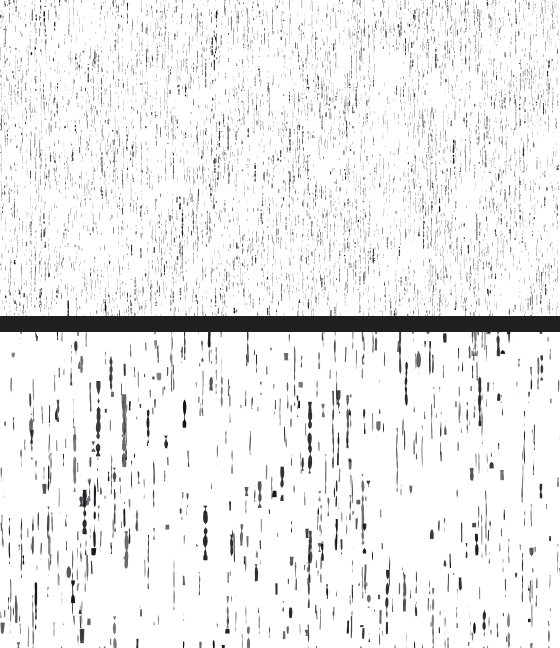
Top, the full canvas; bottom, a detail of the centre.
Give the GLSL for this texture, as a Shadertoy shader.

```glsl
// Fine vertical ink streaks and flecks, broken and unevenly clustered, on white paper.

vec3 hash3(vec2 cell) {
    vec3 q = fract(vec3(cell.xyx) * vec3(0.1031, 0.1030, 0.0973));
    q += dot(q, q.yxz + 33.33);
    return fract((q.xxy + q.yzz) * q.zyx);
}

float gradientDot(vec2 corner, vec2 offset) {
    float angle = 6.28318 * hash3(corner + 71.0).x;
    return dot(vec2(cos(angle), sin(angle)), offset);
}

// Gradient noise, roughly -0.6 to 0.6
float gradientNoise(vec2 p) {
    vec2 i = floor(p), f = p - i;
    vec2 u = f * f * f * (f * (f * 6.0 - 15.0) + 10.0);
    float low = mix(gradientDot(i, f),
                    gradientDot(i + vec2(1, 0), f - vec2(1, 0)), u.x);
    float high = mix(gradientDot(i + vec2(0, 1), f - vec2(0, 1)),
                     gradientDot(i + vec2(1, 1), f - vec2(1, 1)), u.x);
    return mix(low, high, u.y);
}

// Share of a pixel-wide span, centred at d, that lies within +-halfSize
float spanCoverage(float d, float halfSize, float pixel) {
    float overlap = min(d + 0.5 * pixel, halfSize) - max(d - 0.5 * pixel, -halfSize);
    return clamp(overlap / pixel, 0.0, 1.0);
}

// One scattered layer: at most one streak in each tall cell
float streakLayer(vec2 p, float layer, float cellHeight, float density, float pixel) {
    vec2 cellSize = vec2(0.0132 + 0.0007 * layer, cellHeight);
    vec2 grid = p / cellSize + vec2(layer * 7.37, 0.0);
    float column = floor(grid.x);
    grid.y += 20.0 * hash3(vec2(column, layer * 17.0 + 5.0)).x;
    vec2 cell = floor(grid);
    vec2 seed = cell + layer * vec2(213.0, 391.0);
    vec3 place = hash3(seed);
    vec3 shape = hash3(seed + vec2(57.0, 131.0));
    if (place.z > density) return 0.0;

    // Position and length inside the cell
    float len = mix(0.15, 0.8, shape.x);
    vec2 centre = 0.5 + (place.xy - 0.5) * vec2(0.5, 0.8 - len);
    vec2 d = (grid - cell - centre) * cellSize;

    // Ragged sides, gaps and a slight sideways wander
    float ragged = gradientNoise(vec2(place.x * 900.0, p.y * 120.0));
    float wander = gradientNoise(vec2(place.y * 700.0, p.y * 45.0));
    float width = mix(0.0009, 0.0042, pow(shape.y, 5.0));
    width *= smoothstep(-0.4, 0.05, ragged) * (1.0 + 0.6 * ragged);
    d.x += 0.0009 * wander;

    float tone = mix(0.5, 1.0, shape.z);
    return tone * spanCoverage(d.x, 0.5 * width, pixel)
                * spanCoverage(d.y, 0.5 * len * cellHeight, pixel);
}

void mainImage(out vec4 fragColor, in vec2 fragCoord) {
    vec2 p = fragCoord / iResolution.y;
    float pixel = 1.0 / iResolution.y;

    // Loose clusters and bare patches
    float cluster = gradientNoise(p * vec2(8.0, 4.0) + 3.7)
                  + 0.6 * gradientNoise(p * vec2(23.0, 9.0) + 11.3);
    float density = clamp(0.33 + 0.42 * cluster, 0.06, 0.8);

    // Long streaks first, then shorter ones down to flecks
    float paper = 1.0;
    float cellHeight = 0.115;
    for (int i = 0; i < 5; i++) {
        paper *= 1.0 - streakLayer(p, float(i), cellHeight, density, pixel);
        cellHeight *= 0.63;
    }

    vec3 ink = vec3(0.07, 0.075, 0.09);
    fragColor = vec4(mix(ink, vec3(1.0), paper), 1.0);
}
```
